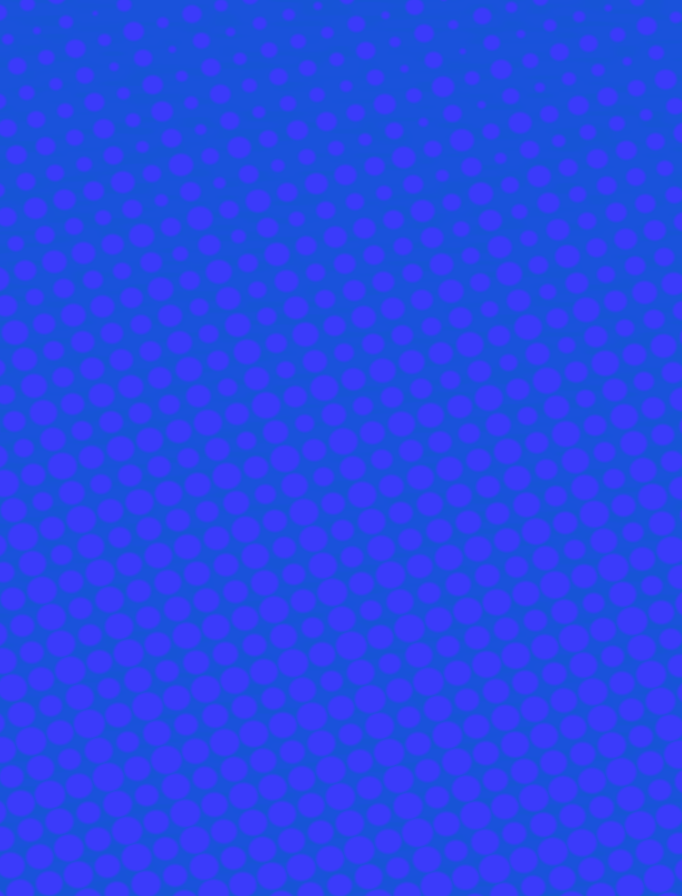
Write a Shadertoy shader that draws this pattern.

```glsl
// A tilted halftone screen: violet-blue dots that grow from top to bottom on blue.
// Dots sit on a rotated grid; two near-alternating waves vary their sizes, and
// stretched value noise lays faint horizontal streaks over the ground.

float hash(vec2 p) {
    vec3 q = fract(vec3(p.xyx) * 0.1031);
    q += dot(q, q.yzx + 33.33);
    return fract((q.x + q.y) * q.z);
}

float valueNoise(vec2 p) {
    vec2 cell = floor(p), f = fract(p);
    f = f * f * (3.0 - 2.0 * f);
    return mix(mix(hash(cell), hash(cell + vec2(1, 0)), f.x),
               mix(hash(cell + vec2(0, 1)), hash(cell + vec2(1, 1)), f.x), f.y);
}

// Radius from ink coverage: a vertical fade plus a beat along each grid axis
float dotRadius(vec2 id, float height) {
    float coverage = 0.63 - 0.49 * height * height;
    coverage += 0.115 * cos(3.495 * id.x - 0.1);
    coverage += 0.085 * cos(3.51 * id.y - 0.37);
    return sqrt(max(coverage, 0.02) / 3.14159);
}

void mainImage(out vec4 fragColor, in vec2 fragCoord) {
    vec2 uv = fragCoord / iResolution.xy;

    // Screen grid: dots per width and height, turned by 18 degrees
    vec2 density = vec2(22.28, 31.9), center = vec2(0.418, 0.488);
    float c = cos(radians(18.0)), s = sin(radians(18.0));
    mat2 turn = mat2(c, -s, s, c);
    vec2 p = turn * ((uv - center) * density);
    float soft = max(0.075, density.x / iResolution.x);

    // Neighbouring dots are included so that large ones can meet
    float ink = 0.0;
    for (int y = -1; y <= 1; y++) {
        for (int x = -1; x <= 1; x++) {
            vec2 id = round(p) + vec2(x, y);
            float height = (transpose(turn) * id).y / density.y + center.y;
            float edge = length(p - id) - dotRadius(id, height);
            ink = max(ink, 1.0 - smoothstep(-soft, soft, edge));
        }
    }

    // Streaked ground under the dots
    float streak = smoothstep(0.5, 0.85, valueNoise(uv * vec2(24.0, 150.0)));
    vec3 ground = mix(vec3(0.10, 0.32, 0.86), vec3(0.09, 0.33, 0.84), streak);
    fragColor = vec4(mix(ground, vec3(0.23, 0.23, 0.98), ink), 1.0);
}
```
